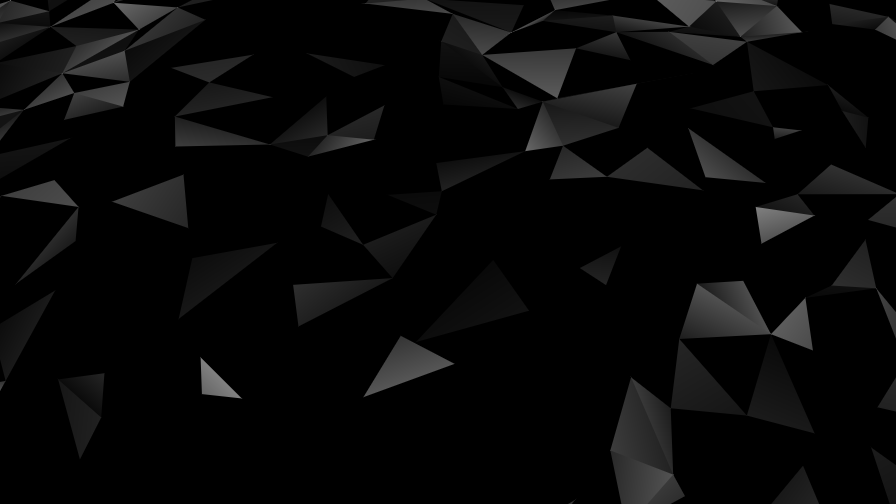
Write a WebGL 2 fragment shader that draws this background.

```glsl
#version 300 es
precision highp float;
// Dark low-poly terrain: a jittered grid of corners, squeezed toward the top
// like a receding plane, is split into triangles. Most facets stay black; a
// scattered few, denser at the upper left, catch a soft grey gradient.

uniform vec2 u_resolution;
out vec4 outColor;

const float COLUMN_WIDTH = 0.125;       // all lengths in canvas heights
const float HORIZON = 2.49;             // height the rows converge to
const float ROW_DEPTH = 17.8;           // larger: flatter perspective
const float ARCH = 0.2;                 // how far rows sag at the sides
const float ARCH_CENTRE = 0.95;
const vec2 JITTER = vec2(0.8, 0.9);     // corner scatter, in cells
const vec2 CHANCE_LOW = vec2(0.07, 0.17);   // lit share at left, right
const vec2 CHANCE_HIGH = vec2(0.42, 0.24);
const vec2 CROWD_RANGE = vec2(0.48, 0.75);  // heights where facets get denser
const vec2 TONE_RANGE = vec2(0.10, 0.54);
const vec2 CORNER_LIGHT = vec2(0.25, 1.05);
const float TONE_SKEW = 1.4;
const float HIGH_DIMMING = 0.8;
const int SEED = 37;

// Three random values in 0..1 from a lattice point and a channel
vec3 hash3(ivec2 id, int channel) {
    uvec3 v = uvec3(ivec3(id, channel + SEED)) * 1664525u + 1013904223u;
    v.x += v.y * v.z; v.y += v.z * v.x; v.z += v.x * v.y;
    v ^= v >> 16u;
    v.x += v.y * v.z; v.y += v.z * v.x; v.z += v.x * v.y;
    return vec3(v >> 8u) / 16777216.0;
}

float cross2(vec2 a, vec2 b) { return a.x * b.y - a.y * b.x; }

float archDrop(float x) {
    float offset = x - ARCH_CENTRE;
    return ARCH * offset * offset;
}

// Grid to canvas, and back
vec2 project(vec2 grid) {
    float x = grid.x * COLUMN_WIDTH;
    return vec2(x, HORIZON * grid.y / (grid.y + ROW_DEPTH) - archDrop(x));
}

vec2 unproject(vec2 p) {
    float y = p.y + archDrop(p.x);
    return vec2(p.x / COLUMN_WIDTH, ROW_DEPTH * y / (HORIZON - y));
}

vec2 corner(ivec2 id) {
    return project(vec2(id) + JITTER * (hash3(id, 0).xy - 0.5));
}

// Light of one facet at p; facets turned away are skipped
float facet(vec2 p, vec2 a, vec2 b, vec2 c, ivec2 id, int channel) {
    float area = cross2(b - a, c - a);
    if (area <= 0.0) return 0.0;

    // Edge distances give smooth coverage
    vec3 parts = vec3(cross2(c - b, p - b), cross2(a - c, p - c), cross2(b - a, p - a));
    vec3 edge = parts / vec3(length(c - b), length(a - c), length(b - a));
    float inside = min(edge.x, min(edge.y, edge.z));
    float cover = clamp(inside * u_resolution.y + 0.5, 0.0, 1.0);
    if (cover <= 0.0) return 0.0;

    // Chance of being lit varies over the canvas
    vec2 centre = (a + b + c) / 3.0;
    float across = clamp(centre.x * u_resolution.y / u_resolution.x, 0.0, 1.0);
    float crowd = smoothstep(CROWD_RANGE.x, CROWD_RANGE.y, centre.y);
    float low = mix(CHANCE_LOW.x, CHANCE_LOW.y, across);
    float high = mix(CHANCE_HIGH.x, CHANCE_HIGH.y, across);
    vec3 pick = hash3(id, channel);
    if (pick.x > mix(low, high, crowd)) return 0.0;

    // Gradient between the three corner lights
    vec3 weights = clamp(parts / area, 0.0, 1.0);
    vec3 lights = mix(vec3(CORNER_LIGHT.x), vec3(CORNER_LIGHT.y), hash3(id, channel + 10));
    float tone = mix(TONE_RANGE.x, TONE_RANGE.y, pow(pick.y, TONE_SKEW));
    return cover * tone * dot(weights, lights) * mix(1.0, HIGH_DIMMING, crowd);
}

void main() {
    vec2 p = gl_FragCoord.xy / u_resolution.y;
    ivec2 home = ivec2(floor(unproject(p)));
    float light = 0.0;

    // Facets of the nearby cells, each cell cut along a random diagonal
    for (int j = -1; j <= 1; j++) {
        for (int i = -1; i <= 1; i++) {
            ivec2 id = home + ivec2(i, j);
            vec2 a = corner(id);
            vec2 b = corner(id + ivec2(1, 0));
            vec2 c = corner(id + ivec2(1, 1));
            vec2 d = corner(id + ivec2(0, 1));
            if (hash3(id, 3).z < 0.5) {
                light += facet(p, a, b, c, id, 1) + facet(p, a, c, d, id, 2);
            } else {
                light += facet(p, a, b, d, id, 1) + facet(p, b, c, d, id, 2);
            }
        }
    }
    outColor = vec4(vec3(min(light, TONE_RANGE.y)), 1.0);
}
```
